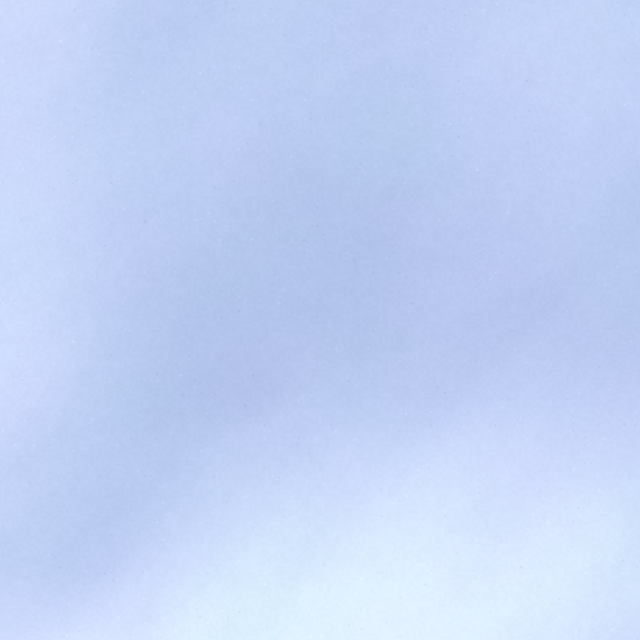
Write a three.js fragment shader that draws this texture.

```glsl
// Soft, hazy pale blue sky: a dim diagonal band between a bright lower cloud
// bank and a glowing left edge. Smooth masks are summed into one light level,
// roughened by slanted fractal noise, then coloured and dusted with faint grain.

varying vec2 vUv;

const vec3 SHADE_BLUE = vec3(0.690, 0.760, 0.915);
const vec3 HAZE_BLUE  = vec3(0.755, 0.820, 0.965);
const vec3 CLOUD_BLUE = vec3(0.805, 0.865, 0.990);
const vec3 GLOW_WHITE = vec3(0.880, 0.950, 1.000);
const vec3 TINT_SHIFT = vec3(-0.030, 0.012, -0.018);

const float BASE_LEVEL   = 0.10;
const float BANK_LEVEL   = 0.54;
const float LEFT_LEVEL   = 0.52;
const float TOP_LEVEL    = 0.20;
const float GLOW_LEVEL   = 0.38;
const float CLOUD_ROUGH  = 0.62;
const float CLOUD_ANGLE  = 0.65;
const vec2  CLOUD_SCALE  = vec2(2.6, 4.6);
const float GRAIN_CELLS  = 230.0;
const float GRAIN_AMOUNT = 0.017;
const float MOTTLE_CELLS = 70.0;
const float MOTTLE_AMOUNT = 0.008;
const float SPECK_CELLS  = 100.0;
const float SPECK_SHARE  = 0.12;
const float SPECK_AMOUNT = 0.040;

float hash(vec2 p) {
  vec3 q = fract(vec3(p.xyx) * 0.1031);
  q += dot(q, q.yzx + 33.33);
  return fract((q.x + q.y) * q.z);
}

float valueNoise(vec2 p) {
  vec2 cell = floor(p);
  vec2 f = fract(p);
  f = f * f * f * (f * (f * 6.0 - 15.0) + 10.0);
  float low  = mix(hash(cell), hash(cell + vec2(1.0, 0.0)), f.x);
  float high = mix(hash(cell + vec2(0.0, 1.0)), hash(cell + 1.0), f.x);
  return mix(low, high, f.y);
}

// Fractal noise centred on zero.
float cloudNoise(vec2 p) {
  float sum = 0.0;
  float weight = 0.5;
  for (int i = 0; i < 5; i++) {
    sum += weight * (valueNoise(p) - 0.5);
    p = mat2(0.8, 0.6, -0.6, 0.8) * p * 2.03 + 17.3;
    weight *= 0.42;
  }
  return sum;
}

// Broad light and shade of the sky.
float skyLevel(vec2 uv) {
  float bankEdge = mix(0.10, 0.45, smoothstep(0.08, 0.55, uv.x));
  float bank = smoothstep(-0.06, 0.28, bankEdge - uv.y);
  float left = exp(-uv.x * uv.x / 0.045) * smoothstep(0.08, 0.45, uv.y)
             * (1.0 - 0.4 * smoothstep(0.55, 0.95, uv.y));
  float top  = smoothstep(0.62, 1.0, uv.y);
  vec2 toGlow = (uv - vec2(0.45, 0.0)) / vec2(0.42, 0.19);
  float glow = exp(-dot(toGlow, toGlow));
  return BASE_LEVEL + BANK_LEVEL * bank + LEFT_LEVEL * left
       + TOP_LEVEL * top + GLOW_LEVEL * glow;
}

vec3 skyColor(float level) {
  vec3 color = mix(SHADE_BLUE, HAZE_BLUE, smoothstep(-0.05, 0.42, level));
  color = mix(color, CLOUD_BLUE, smoothstep(0.30, 0.64, level));
  return mix(color, GLOW_WHITE, smoothstep(0.56, 0.98, level));
}

// Sparse soft dots, some lighter and some darker than the sky.
float specks(vec2 uv) {
  vec2 p = uv * SPECK_CELLS;
  vec2 cell = floor(p);
  vec2 center = 0.3 + 0.4 * vec2(hash(cell + 7.0), hash(cell + 61.0));
  float spot = 1.0 - smoothstep(0.05, 0.28, length(fract(p) - center));
  float present = step(hash(cell + 131.0), SPECK_SHARE);
  return spot * present * (hash(cell + 211.0) * 2.0 - 1.0);
}

void main() {
  // Cloud wisps stretched along the rising diagonal
  float c = cos(CLOUD_ANGLE);
  float s = sin(CLOUD_ANGLE);
  vec2 slanted = mat2(c, -s, s, c) * vUv * CLOUD_SCALE;
  float wisps = cloudNoise(slanted + 5.0);
  vec2 warped = vUv + 0.08 * vec2(wisps, cloudNoise(slanted + 41.0));
  float level = skyLevel(warped) + CLOUD_ROUGH * wisps;

  // Colour with a slow drift of hue
  vec3 color = skyColor(level);
  color += TINT_SHIFT * cloudNoise(vUv * 5.0 + 73.0);

  // Faint grain, mottling and specks
  color += GRAIN_AMOUNT * (valueNoise(vUv * GRAIN_CELLS) - 0.5);
  color += MOTTLE_AMOUNT * (valueNoise(vUv * MOTTLE_CELLS + 19.0) - 0.5);
  color += SPECK_AMOUNT * specks(vUv);

  gl_FragColor = vec4(clamp(color, 0.0, 1.0), 1.0);
}
```
